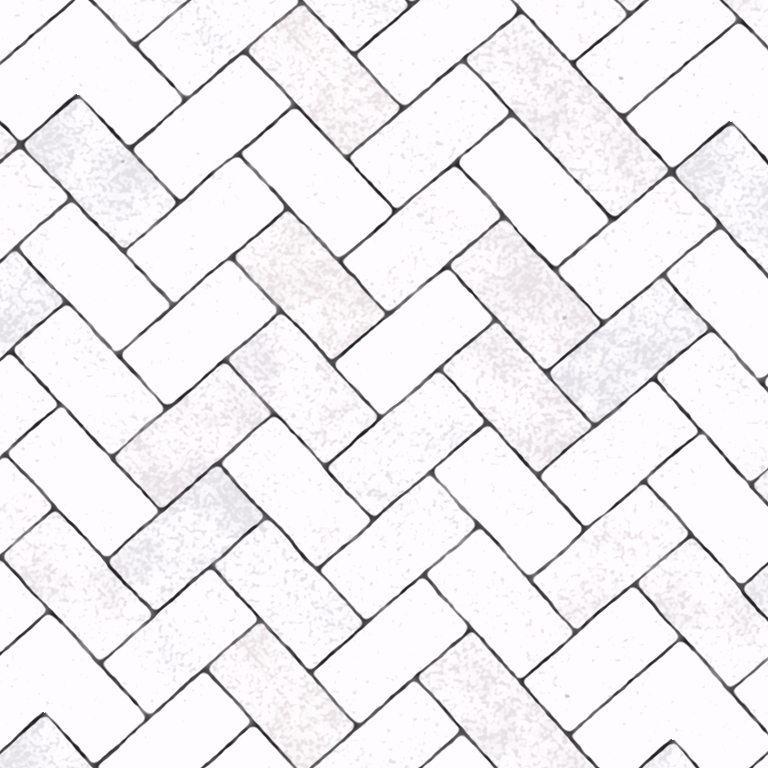
A Shadertoy shader for this texture:

```glsl
// Slightly skewed herringbone paving of speckled white bricks with thin dark joints.

vec2 hash2(vec2 p) {
    p = vec2(dot(p, vec2(127.1, 311.7)), dot(p, vec2(269.5, 183.3)));
    return fract(sin(p) * 43758.55);
}

float cornerSlope(vec2 cell, vec2 offset, float period) {
    return dot(hash2(mod(cell, period)) * 2.0 - 1.0, offset);
}

// Gradient noise that tiles with the paving, which repeats every 12 units
float noise(vec2 q, float freq) {
    float period = 12.0 * freq;
    vec2 p = q * freq, c = floor(p), f = p - c;
    vec2 u = f * f * (3.0 - 2.0 * f), e = vec2(1, 0);
    return mix(mix(cornerSlope(c, f, period),
                   cornerSlope(c + e.xy, f - e.xy, period), u.x),
               mix(cornerSlope(c + e.yx, f - e.yx, period),
                   cornerSlope(c + e.xx, f - e.xx, period), u.x), u.y);
}

// Corner cell of the brick that owns a cell
vec2 brickId(vec2 cell) {
    float part = mod(cell.x + cell.y + 1.0, 4.0);
    if (part < 1.5) return cell - vec2(part, 0);
    vec2 id = cell - vec2(0, part - 2.0);
    // One brick per repeat is split: its halves fuse with two neighbours
    vec2 d = id + vec2(1, 2);
    vec2 k = mod(vec2(d.x + d.y, d.x - d.y) + 0.5, 12.0);
    if (max(k.x, k.y) < 1.0) id += part < 2.5 ? vec2(-2, 0) : vec2(0, 2);
    return id;
}

float smoothMin(float a, float b, float k) {
    float h = max(k - abs(a - b), 0.0) / k;
    return min(a, b) - h * h * k * 0.25;
}

// Canvas to paving: x counts diagonal rows across, y down, with a slight taper
vec2 pavingCoords(vec2 p) {
    vec2 g = vec2(0);
    for (int n = 0; n < 4; n++) {
        g.y = (1.0 - p.y - 0.124 - 0.0117 * g.x) / 0.1341;
        g.x = (p.x - 0.101 + 0.0072 * g.y) / (0.2835 - 0.0018 * g.y);
    }
    return g * vec2(4, 2);
}

void mainImage(out vec4 fragColor, in vec2 fragCoord) {
    vec2 q = pavingCoords(fragCoord / iResolution.xy);

    // Brick grid with slightly uneven edges
    vec2 warped = q + 0.05 * vec2(noise(q, 1.0), noise(q.yx + 5.0, 1.0))
                    + 0.02 * vec2(noise(q, 4.0), noise(q.yx + 5.0, 4.0));
    vec2 grid = 0.5 * vec2(warped.x + warped.y, warped.x - warped.y);
    vec2 cell = floor(grid), local = grid - cell - 0.5;
    vec2 id = brickId(cell);

    // Distance to the sides shared with another brick
    float edge = 1.0;
    for (int n = 0; n < 4; n++) {
        float side = n % 2 == 0 ? 1.0 : -1.0;
        vec2 dir = n < 2 ? vec2(side, 0) : vec2(0, side);
        if (distance(brickId(cell + dir), id) > 0.5)
            edge = smoothMin(edge, 0.5 - dot(dir, local), 0.09);
    }

    // Speckle, denser on some bricks and in patches
    vec2 rnd = hash2(mod(vec2(id.x + id.y, id.x - id.y), 12.0) + 3.0);
    float patchy = noise(q, 1.0) + 0.5 * noise(q + 4.0, 3.0);
    float wear = mix(-0.32, 0.16, rnd.x) + 0.4 * patchy;
    float grain = 0.75 * noise(q, 13.0) + 0.55 * noise(q + 2.0, 7.0);
    vec3 tint = mix(vec3(0.88, 0.875, 0.91), vec3(0.92, 0.88, 0.89), rnd.y);
    vec3 color = mix(vec3(0.998, 0.99, 0.997), tint,
                     0.9 * smoothstep(0.02, 0.42, grain + wear));
    color = mix(color, tint, 0.45 * smoothstep(0.0, 0.4, wear));

    // Rare small pits
    color -= 0.2 * smoothstep(0.48, 0.65, noise(q + 7.0, 6.0));

    // Joints of varying width and darkness
    float pixel = 1.0 / (0.097 * iResolution.y);
    float soft = max(0.014, 0.75 * pixel);
    float width = 0.019 + 0.012 * noise(q, 2.0) + 0.012 * noise(q, 8.0);
    float ink = clamp(0.82 + 0.6 * noise(q + 9.0, 1.0) + 0.4 * noise(q, 5.0), 0.35, 1.0);
    float joint = 1.0 - smoothstep(width - soft, width + soft, edge);
    color = mix(color, vec3(0.13, 0.13, 0.14), joint * ink);

    fragColor = vec4(color, 1.0);
}
```
